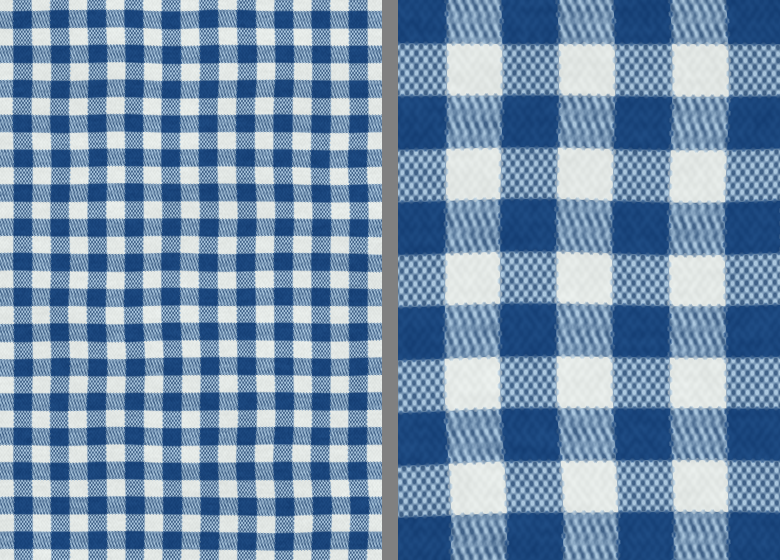
Left, the full canvas; right, a detail of the centre.
Give the GLSL for this texture, as a Shadertoy shader.

```glsl
const float PI = 3.14159265;
const vec2 REPEATS = vec2(10.23, 16.1);      // checks across and down the canvas
const vec2 STRIPE_ORIGIN = vec2(0.450, 0.531); // centre of one dark check
const vec2 THREADS = vec2(24.0, 16.0);       // threads in one repeat
const float HALF_STRIPE = 0.253;

const vec3 COTTON = vec3(0.89, 0.91, 0.90);
const vec3 NAVY = vec3(0.07, 0.23, 0.44);
const vec3 BLUE = vec3(0.13, 0.31, 0.53);
const vec3 THREAD_DARK = vec3(0.25, 0.38, 0.53);
const vec3 THREAD_LIGHT = vec3(0.67, 0.78, 0.87);

float hash(vec2 p) {
    vec3 q = fract(vec3(p.xyx) * 0.1031);
    q += dot(q, q.yzx + 33.33);
    return fract((q.x + q.y) * q.z);
}

float valueNoise(vec2 p) {
    vec2 cell = floor(p);
    vec2 f = fract(p);
    f = f * f * (3.0 - 2.0 * f);
    float low = mix(hash(cell), hash(cell + vec2(1, 0)), f.x);
    float high = mix(hash(cell + vec2(0, 1)), hash(cell + vec2(1, 1)), f.x);
    return mix(low, high, f.y);
}

// Coverage of a stripe centred on every whole number
float stripe(float x, float halfWidth, float softness) {
    float d = abs(fract(x + 0.5) - 0.5);
    return 1.0 - smoothstep(halfWidth - softness, halfWidth + softness, d);
}

// Staggered thread crossings, from 0 to 1
float plainWeave(vec2 thread) {
    return 0.5 + 0.5 * clamp(1.6 * sin(PI * thread.x) * sin(PI * thread.y), -1.0, 1.0);
}

// Steep slanting thread floats, from 0 to 1
float slantWeave(vec2 thread) {
    return 0.5 + 0.5 * sin(PI * (thread.x + 0.45 * thread.y));
}

void mainImage(out vec4 fragColor, in vec2 fragCoord) {
    vec2 uv = fragCoord / iResolution.xy;
    vec2 cloth = (uv - STRIPE_ORIGIN) * REPEATS;

    // Gentle drift of the woven threads
    vec2 drift = vec2(valueNoise(cloth * vec2(0.4, 0.7) + 40.0),
                      valueNoise(cloth * vec2(0.7, 0.4) + 80.0));
    cloth += (drift - 0.5) * 0.07;
    vec2 thread = cloth * THREADS;

    // Dyed stripes in both directions
    vec2 softness = max(0.7 * REPEATS / iResolution.xy, vec2(0.015));
    float fray = 0.03 * (plainWeave(thread) - 0.5);
    float warp = stripe(cloth.x, HALF_STRIPE + fray, softness.x);
    float weft = stripe(cloth.y, HALF_STRIPE + fray, softness.y);

    // Uneven yarn
    float grain = valueNoise(thread + 200.0);
    float slub = valueNoise(thread * vec2(0.12, 0.9) + 300.0);
    float wear = 0.6 * grain + 0.4 * slub;

    // Thread pattern of each kind of check
    float dots = plainWeave(thread);
    float slant = mix(slantWeave(thread), dots, 0.4);
    vec3 warpCheck = mix(THREAD_DARK, THREAD_LIGHT, clamp(dots + 0.3 * (wear - 0.5), 0.0, 1.0));
    vec3 weftCheck = mix(THREAD_DARK, THREAD_LIGHT, clamp(slant + 0.4 * (wear - 0.5), 0.0, 1.0));
    vec3 darkCheck = mix(NAVY, BLUE, clamp(0.7 * wear + 0.3 * dots, 0.0, 1.0));
    vec3 lightCheck = COTTON + 0.05 * (wear - 0.5) + 0.025 * (dots - 0.5);

    vec3 color = mix(mix(lightCheck, warpCheck, warp),
                     mix(weftCheck, darkCheck, warp), weft);

    // Soft unevenness of tone over the cloth
    color *= 0.985 + 0.03 * valueNoise(cloth * 0.6 + 120.0);
    fragColor = vec4(clamp(color, 0.0, 1.0), 1.0);
}
```
